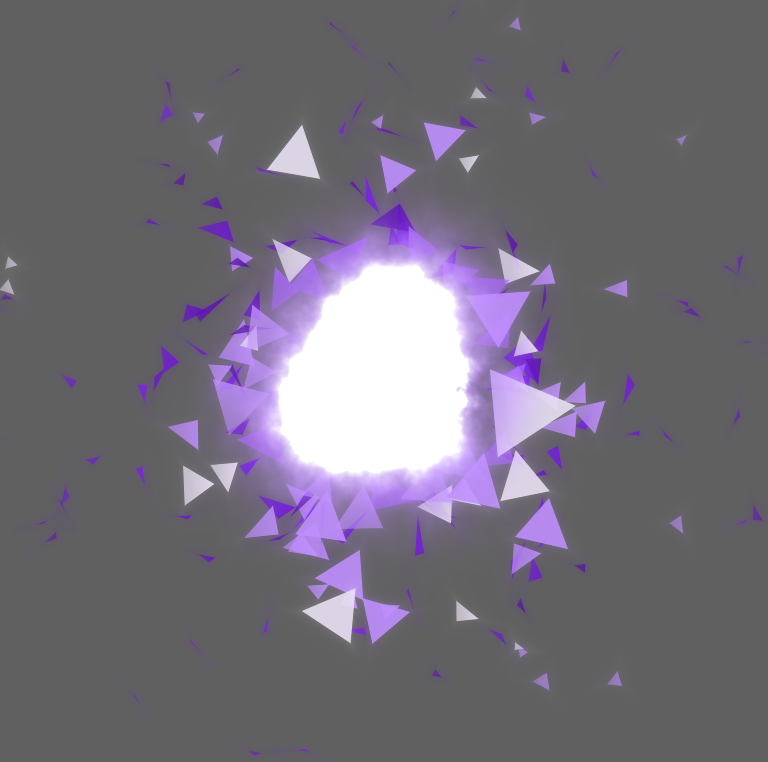
Reproduce this background procedurally as a Shadertoy shader.

```glsl
// A white-hot burst with a lilac halo on grey, throwing out triangular shards.
// The core is a noise-warped polar curve; shards are squashed triangle distance
// fields, scattered by hash in loops, with a few large ones set as focal shapes.

#define CORE_CENTER vec2(-0.008, 0.004)
#define CORE_RADIUS 0.127
#define RING_COUNT 19
#define SHARD_COUNT 155
#define HERO_COUNT 12
#define GREY vec3(0.377)
#define DEEP vec3(0.34, 0.06, 0.66)
#define VIOLET vec3(0.50, 0.10, 0.98)
#define LILAC vec3(0.75, 0.56, 1.0)
#define PALE vec3(0.92, 0.89, 0.96)

// Focal shards: center, circumradius, heading; the last four are pale
const vec4 HEROES[HERO_COUNT] = vec4[HERO_COUNT](
    vec4(0.150, 0.091, 0.050, 0.56), vec4(-0.050, -0.256, 0.041, 3.21),
    vec4(-0.003, -0.311, 0.038, 0.21), vec4(0.122, -0.138, 0.045, 1.36),
    vec4(0.210, -0.193, 0.042, -0.72), vec4(0.076, 0.319, 0.033, 0.31),
    vec4(0.014, 0.273, 0.030, 2.25), vec4(-0.080, -0.185, 0.042, 1.43),
    vec4(0.180, -0.039, 0.072, 0.09), vec4(-0.115, 0.293, 0.044, 1.40),
    vec4(0.181, -0.131, 0.041, 1.77), vec4(-0.063, -0.306, 0.045, 3.05));

vec4 hash4(float n) {
    return fract(sin(n * vec4(12.99, 78.23, 39.35, 27.17) + 1.7) * 4375.85);
}

vec2 polar(float a) { return vec2(cos(a), sin(a)); }

vec2 gradientAt(vec2 cell) {
    return polar(6.2832 * fract(sin(dot(cell, vec2(127.1, 311.7))) * 4375.85));
}

float gradientNoise(vec2 p) {
    vec2 i = floor(p), f = fract(p), e = vec2(1.0, 0.0);
    vec2 u = f * f * f * (f * (f * 6.0 - 15.0) + 10.0);
    float low = mix(dot(gradientAt(i), f), dot(gradientAt(i + e), f - e), u.x);
    float high = mix(dot(gradientAt(i + e.yx), f - e.yx),
                     dot(gradientAt(i + e.xx), f - e.xx), u.x);
    return mix(low, high, u.y);
}

float fbm(vec2 p) {
    float sum = 0.0, amp = 0.6;
    for (int i = 0; i < 4; i++) {
        sum += amp * gradientNoise(p);
        p = p * 2.03 + 7.3;
        amp *= 0.5;
    }
    return sum;
}

// Equilateral triangle turned by "twist", squashed, then turned by "heading"
float shardDistance(vec2 p, float radius, float heading, float squash, float twist) {
    vec2 axis = polar(heading);
    p = vec2(dot(axis, p), axis.x * p.y - axis.y * p.x);
    float d = -1.0;
    for (int k = 0; k < 3; k++) {
        vec2 slope = polar(twist + 1.0472 + 2.0944 * float(k)) / vec2(1.0, squash);
        d = max(d, (dot(slope, p) - 0.5 * radius) / length(slope));
    }
    return d;
}

// Blends in one shard with a faint glow around it
vec3 paintShard(vec3 col, float d, vec3 tint, float alpha, float glow) {
    float edge = 0.6 / iResolution.y;
    col = mix(col, tint, glow * exp(-max(d, 0.0) / 0.006));
    return mix(col, tint, alpha * smoothstep(edge, -edge, d));
}

void mainImage(out vec4 fragColor, in vec2 fragCoord) {
    vec2 p = (fragCoord - 0.5 * iResolution.xy) / iResolution.y;
    vec2 q = p - CORE_CENTER;
    float r = length(q), t = atan(q.y, q.x);

    // Lopsided core outline, torn on its right flank
    float flank = smoothstep(0.06, 0.11, q.x) * smoothstep(0.07, 0.0, abs(q.y + 0.015));
    float outline = CORE_RADIUS + 0.0098 * (sin(2.0 * t) - cos(2.0 * t))
        - 0.0064 * cos(3.0 * t) - 0.0094 * sin(3.0 * t) - 0.005 * cos(4.0 * t);
    float d = r - outline + (0.024 + 0.045 * flank) * fbm(p * 26.0);
    float outside = max(d, 0.0);

    // Wide haze over the grey
    vec3 col = mix(GREY, LILAC, 0.42 * exp(-outside * outside / 0.0062));

    // Scattered shards: thin violet, some lilac, a few pale
    for (int i = 0; i < SHARD_COUNT; i++) {
        vec4 h = hash4(float(i) + 1.0), k = hash4(float(i) + 211.0);
        float orbit = 0.17 + 0.36 * pow(h.x, 1.25);
        vec2 offset = p - orbit * polar(2.39996 * float(i) + h.y);
        float radius = mix(0.036, 0.014, smoothstep(0.2, 0.42, orbit)) * mix(0.5, 1.1, h.z);
        if (length(offset) > radius + 0.03) continue;
        float light = step(0.72, k.x), white = step(0.91, k.x);
        float squash = mix(mix(0.1, 0.65, k.y * k.y), mix(0.6, 1.0, k.y), light);
        vec3 tint = mix(mix(mix(DEEP, VIOLET, k.z), LILAC, light), PALE, white);
        float alpha = mix(0.88, 0.6, smoothstep(0.25, 0.48, orbit));
        alpha *= 0.88 + 0.2 * offset.x / radius;
        float dist = shardDistance(offset, radius, 6.2832 * h.w, squash, 6.2832 * k.w);
        col = paintShard(col, dist, tint, alpha, 0.08);
    }

    // Translucent ring of larger lilac shards hugging the core
    for (int i = 0; i < RING_COUNT; i++) {
        vec4 h = hash4(float(i) + 503.0);
        float orbit = mix(0.145, 0.195, h.x);
        vec2 offset = q - orbit * polar(2.39996 * float(i));
        float radius = mix(0.026, 0.045, h.y);
        float dist = shardDistance(offset, radius, 6.2832 * h.z, mix(0.6, 1.0, h.w), h.x);
        vec3 tint = mix(mix(VIOLET, LILAC, 0.65), LILAC, step(0.35, h.w));
        col = paintShard(col, dist, tint, 0.65 + 0.2 * offset.y / radius, 0.1);
    }

    // Focal shards, lilac where they face the core
    for (int i = 0; i < HERO_COUNT; i++) {
        vec4 s = HEROES[i];
        float pale = step(7.5, float(i)) * smoothstep(0.10, 0.24, r);
        float dist = shardDistance(p - s.xy, s.z, s.w, 0.93, 0.0);
        col = paintShard(col, dist, mix(LILAC, PALE, pale), 0.87, 0.13);
    }

    // Cloudy lilac halo, then the white core
    float cloud = 0.85 + 0.8 * fbm(p * 13.0 + 4.0);
    col = mix(col, LILAC, clamp(cloud * exp(-outside * outside / 0.0014), 0.0, 1.0));
    col = mix(col, vec3(1.0), exp(-outside / 0.011));
    fragColor = vec4(col, 1.0);
}
```
